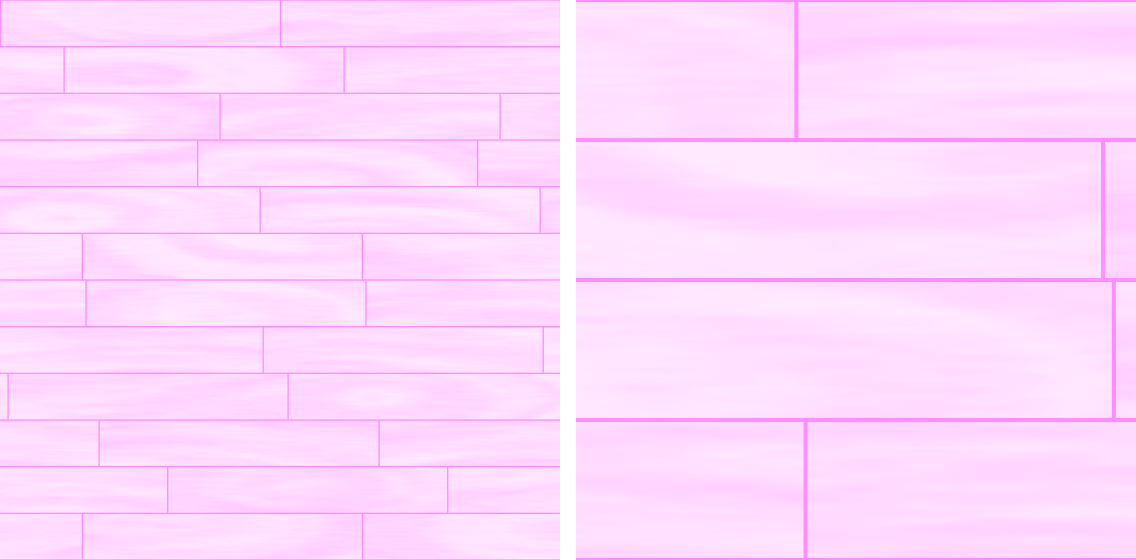
Left, the full canvas; right, a detail of the centre.
This texture is drawn by a WebGL 2 fragment shader. Its source:

```glsl
#version 300 es
precision highp float;
// Pale pink plank floor: twelve rows of two planks, each row shifted sideways.
// Every plank gets its own seeded grain, made of bent rings, streaks and
// fine fibres from stretched value noise; thin magenta seams lie on top.

uniform vec2 u_resolution;
out vec4 fragColor;

const float ROWS = 12.0;
const float PLANKS_PER_ROW = 2.0;
const float PLANK_ASPECT = ROWS / PLANKS_PER_ROW;
const float SEAM_WIDTH = 0.0024;
const float SEAM_GREEN = 0.54;
const float WOOD_GREEN = 0.86;

// Sideways shift of each row, from the top, as a share of a plank
const float ROW_SHIFT[12] = float[12](
  0.002, 0.229, 0.786, 0.706, 0.929, 0.294,
  0.307, 0.940, 0.029, 0.354, 0.599, 0.294);

float hash(vec2 p) {
  vec3 q = fract(vec3(p.xyx) * 0.1031);
  q += dot(q, q.yzx + 33.33);
  return fract((q.x + q.y) * q.z);
}

float valueNoise(vec2 p) {
  vec2 cell = floor(p);
  vec2 f = fract(p);
  f = f * f * (3.0 - 2.0 * f);
  float low = mix(hash(cell), hash(cell + vec2(1.0, 0.0)), f.x);
  float high = mix(hash(cell + vec2(0.0, 1.0)), hash(cell + 1.0), f.x);
  return mix(low, high, f.y);
}

// Noise centred on zero, stretched by scale and moved by seed
float grainLayer(vec2 p, vec2 scale, float seed) {
  return valueNoise(p * scale + vec2(seed, seed * 1.7)) - 0.5;
}

// Distance from a stretched growth centre: ovals nearby, soft arches far off
float ringDistance(vec2 p, float seed) {
  vec2 centre = vec2(mix(1.0, 5.0, hash(vec2(seed, 3.0))),
                     mix(-1.5, 2.5, hash(vec2(seed, 8.0))));
  return length((p - centre) * vec2(0.22, 1.0));
}

// Brightness offset of the wood; p is in row heights along and across a plank
float woodGrain(vec2 p, float seed) {
  float warp = grainLayer(p, vec2(0.9, 3.0), seed + 11.0);
  vec2 bent = vec2(p.x, ringDistance(p, seed) + 0.09 * warp);
  float rings = grainLayer(bent, vec2(0.3, 4.0), seed + 23.0);
  float streaks = grainLayer(bent, vec2(0.55, 10.0), seed + 37.0);
  vec2 straight = vec2(p.x, p.y + 0.04 * warp);
  float fibres = grainLayer(straight, vec2(2.2, 22.0), seed + 51.0);
  float wisps = smoothstep(0.24, 0.4, grainLayer(straight, vec2(1.3, 17.0), seed + 67.0));
  float plankTone = hash(vec2(seed, 17.0)) - 0.5;
  return 0.085 * rings + 0.055 * streaks + 0.03 * fibres
       + 0.014 * wisps + 0.026 * plankTone - 0.001;
}

// Share of a pixel covered by a line of the given width at distance d
float lineCoverage(float d, float width, float pixel) {
  float halfWidth = 0.5 * width;
  float upper = clamp(d + 0.5 * pixel, -halfWidth, halfWidth);
  float lower = clamp(d - 0.5 * pixel, -halfWidth, halfWidth);
  return (upper - lower) / pixel;
}

// Distance to the nearest whole number
float edgeDistance(float x) {
  float f = fract(x);
  return min(f, 1.0 - f);
}

void main() {
  vec2 uv = gl_FragCoord.xy / u_resolution;
  vec2 pixel = 1.0 / u_resolution;

  // Locate the row and plank, wrapping at the canvas sides
  float down = (1.0 - uv.y) * ROWS;
  float row = clamp(floor(down), 0.0, ROWS - 1.0);
  float along = uv.x * PLANKS_PER_ROW - ROW_SHIFT[int(row)];
  float plank = mod(floor(along), PLANKS_PER_ROW);
  vec2 local = vec2(fract(along) * PLANK_ASPECT, fract(down));
  float seed = 19.0 * (row * PLANKS_PER_ROW + plank) + 5.0;

  // Wood tone
  float green = clamp(WOOD_GREEN + woodGrain(local, seed), 0.79, 0.915);

  // Seams between rows and between plank ends
  float rowSeam = lineCoverage(edgeDistance(down) / ROWS, SEAM_WIDTH, pixel.y);
  float endSeam = lineCoverage(edgeDistance(along) / PLANKS_PER_ROW, SEAM_WIDTH, pixel.x);
  float wear = 0.94 + 0.12 * grainLayer(local, vec2(3.0, 2.0), seed + 83.0);
  green = mix(green, SEAM_GREEN, max(rowSeam, endSeam) * wear);

  fragColor = vec4(1.0, green, 1.0, 1.0);
}
```
